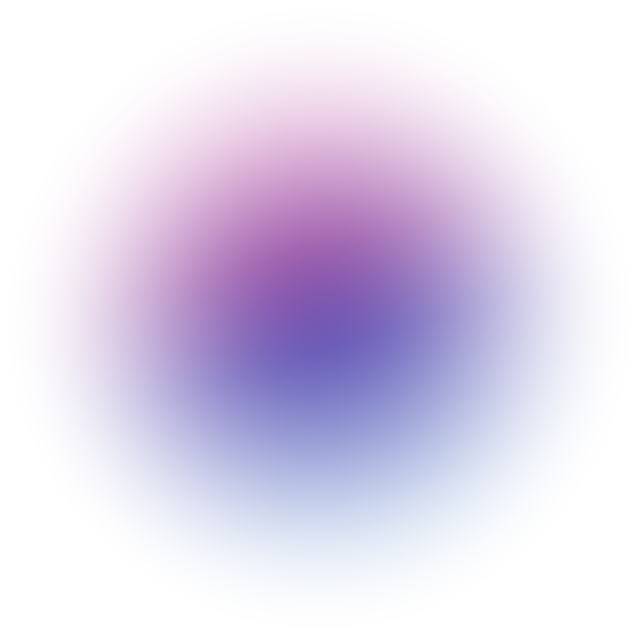
Write a Shadertoy shader that draws this background.

```glsl
// Soft round glow on white, shading from pink through violet to blue along a tilted axis.

const vec3 PAPER  = vec3(1.0);
const vec3 PINK   = vec3(0.745, 0.365, 0.675);
const vec3 PLUM   = vec3(0.560, 0.280, 0.635);
const vec3 VIOLET = vec3(0.380, 0.325, 0.705);
const vec3 BLUE   = vec3(0.425, 0.580, 0.830);

// Positions of the colours along the axis, in canvas units from the centre
const float PINK_AT   =  0.32;
const float PLUM_AT   =  0.11;
const float VIOLET_AT = -0.05;
const float BLUE_AT   = -0.36;

const vec2  CENTER  = vec2(0.5);
const vec2  AXIS    = vec2(-0.28, 0.96);  // points towards the pink end
const float RADIUS  = 0.51;
const float FALLOFF = 2.4;
const float OPACITY = 0.95;

// Share of the way from one stop to the next
float ramp(float from, float to, float t) {
    return clamp((t - from) / (to - from), 0.0, 1.0);
}

// Four-stop gradient along the axis
vec3 glowColor(float t) {
    vec3 color = mix(BLUE, VIOLET, ramp(BLUE_AT, VIOLET_AT, t));
    color = mix(color, PLUM, ramp(VIOLET_AT, PLUM_AT, t));
    return mix(color, PINK, ramp(PLUM_AT, PINK_AT, t));
}

// Bell-shaped opacity that reaches zero at the rim
float glowAlpha(vec2 p) {
    float inside = max(1.0 - dot(p, p) / (RADIUS * RADIUS), 0.0);
    return OPACITY * pow(inside, FALLOFF);
}

void mainImage(out vec4 fragColor, in vec2 fragCoord) {
    // Centred coordinates, one unit across the shorter side
    vec2 p = (fragCoord - CENTER * iResolution.xy) / min(iResolution.x, iResolution.y);

    vec3 color = mix(PAPER, glowColor(dot(p, AXIS)), glowAlpha(p));
    fragColor = vec4(color, 1.0);
}
```
